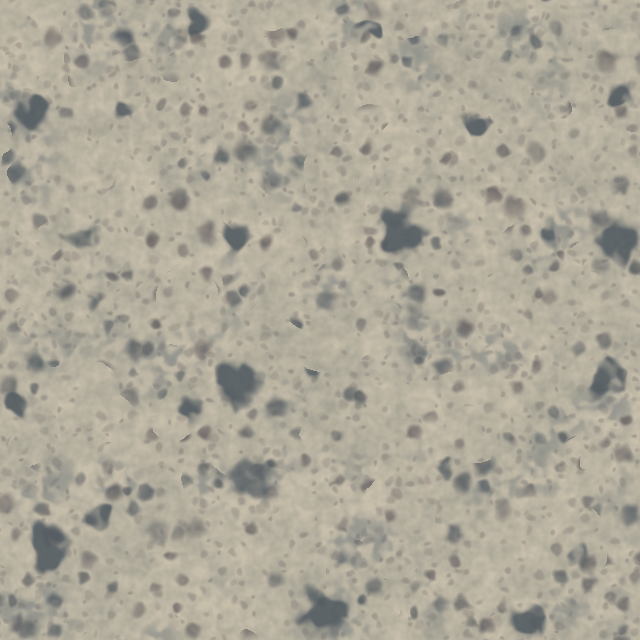
This texture is drawn by a Shadertoy shader. Its source:

```glsl
#define CREAM vec3(0.785, 0.748, 0.672)
#define STONE vec3(0.615, 0.612, 0.560)
#define HAZE vec3(0.500, 0.520, 0.520)
#define UMBER vec3(0.420, 0.400, 0.400)
#define SLATE vec3(0.320, 0.355, 0.380)
#define SPECK_CELLS 62.0
#define SPOT_CELLS 27.0
#define BLOB_CELLS 9.0
#define SPECK_SHARE 0.34
#define SPOT_SHARE 0.30
#define BLOB_SHARE 0.24
#define WARP 0.007

vec3 hash3(vec2 p) {
    vec3 q = fract(p.xyx * vec3(0.1031, 0.1030, 0.0973));
    q += dot(q, q.yxz + 33.33);
    return fract((q.xxy + q.yzz) * q.zyx);
}

float cornerSlope(vec2 corner, vec2 offset) {
    float angle = 6.2832 * hash3(corner + 71.0).x;
    return dot(vec2(cos(angle), sin(angle)), offset);
}

float gradientNoise(vec2 p) {
    vec2 i = floor(p), f = fract(p);
    vec2 u = f * f * f * (f * (f * 6.0 - 15.0) + 10.0);
    vec2 e = vec2(0.0, 1.0);
    float low = mix(cornerSlope(i, f), cornerSlope(i + e.yx, f - e.yx), u.x);
    float high = mix(cornerSlope(i + e.xy, f - e.xy), cornerSlope(i + e.yy, f - e.yy), u.x);
    return mix(low, high, u.y);
}

// Soft round grains scattered on a jittered grid; returns their coverage.
float grains(vec2 p, float share, float minRadius, float maxRadius, float seed) {
    vec2 cell = floor(p);
    float cover = 0.0;
    for (int y = -1; y <= 1; y++)
    for (int x = -1; x <= 1; x++) {
        vec2 id = cell + vec2(x, y);
        vec3 place = hash3(id + seed);
        vec3 kind = hash3(id + seed + 137.0);
        float radius = mix(minRadius, maxRadius, kind.y * kind.y);
        float dist = length(p - id - 0.15 - 0.7 * place.xy);
        float disc = 1.0 - smoothstep(0.45 * radius, 1.4 * radius, dist);
        float present = step(kind.x, share);
        cover = max(cover, present * disc * mix(0.55, 1.0, kind.z));
    }
    return cover;
}

void mainImage(out vec4 fragColor, in vec2 fragCoord) {
    vec2 p = fragCoord / iResolution.y;
    vec2 ripple = vec2(gradientNoise(p * 48.0), gradientNoise(p * 48.0 + 19.7));
    vec2 q = p + WARP * ripple;

    // Mottled ground
    float broad = gradientNoise(p * 7.0 + 3.1);
    float medium = gradientNoise(q * 24.0 + 8.3);
    float fine = gradientNoise(q * 62.0 + 5.9);
    float dust = gradientNoise(p * 125.0 + 2.7);
    float mottle = 0.38 + 0.30 * broad + 0.38 * medium + 0.42 * fine + 0.20 * dust;
    vec3 color = mix(CREAM, STONE, clamp(mottle, 0.0, 1.0));

    // Bluish haze in loose patches
    float cloud = gradientNoise(q * 10.0 + 31.0);
    float haze = smoothstep(0.05, 0.5, cloud) * smoothstep(-0.3, 0.4, medium + fine);
    color = mix(color, HAZE, 0.55 * haze);

    // Faint specks and darker round spots, denser inside the haze
    float specks = grains(q * SPECK_CELLS, SPECK_SHARE + 0.3 * cloud, 0.22, 0.48, 11.0);
    color = mix(color, UMBER, 0.36 * specks);
    float spots = grains(q * SPOT_CELLS, SPOT_SHARE + 0.35 * cloud, 0.22, 0.46, 47.0);
    vec3 spotColor = mix(UMBER, SLATE, smoothstep(-0.2, 0.4, broad + 0.5 * cloud));
    color = mix(color, spotColor, spots * (0.80 + 0.25 * fine));

    // Ragged slate blobs
    vec2 ragged = q + 0.022 * vec2(medium, gradientNoise(q * 24.0 + 52.0));
    float blobs = grains(ragged * BLOB_CELLS, BLOB_SHARE, 0.16, 0.34, 83.0);
    float crumbs = smoothstep(-0.30, 0.20, gradientNoise(q * 36.0 + 14.0) + 0.6 * blobs - 0.2);
    float body = smoothstep(0.1, 0.75, blobs);
    color = mix(color, SLATE, body * mix(0.25, 0.88, crumbs));

    fragColor = vec4(color, 1.0);
}
```
